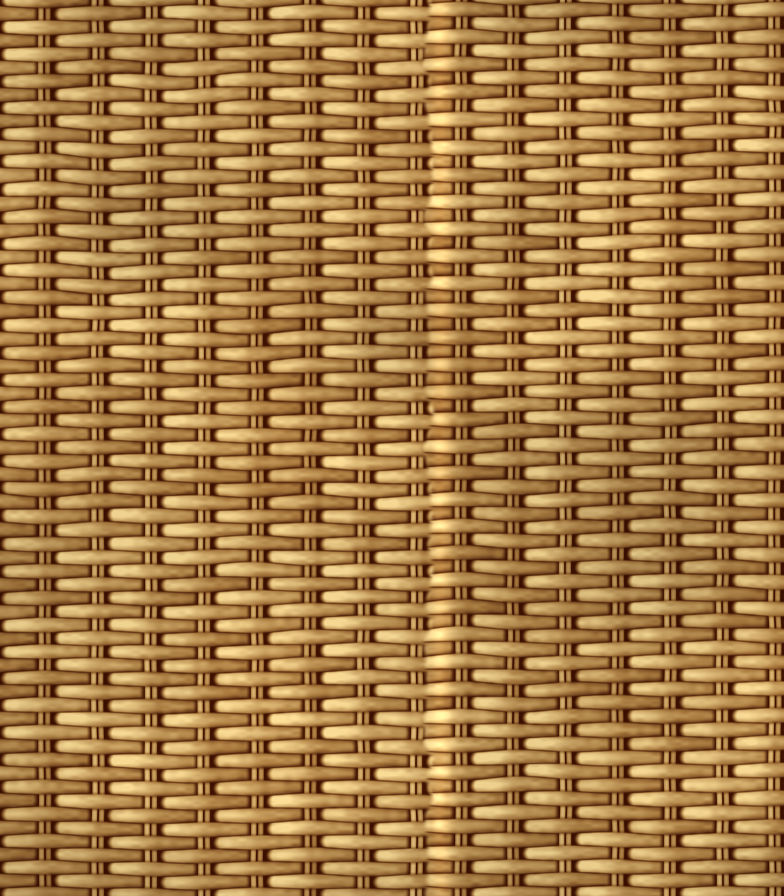
Give the GLSL for this pattern, as a Shadertoy shader.

```glsl
// Woven wicker: paired upright stakes with horizontal canes passing over every
// second one, neighbouring rows offset by one stake. Each point is painted back
// to front: gap, low cane, stakes, high cane. A seam joins two woven panels.

float hash(vec2 p) {
    p = fract(p * vec2(0.1031, 0.1137));
    p += dot(p, p.yx + 33.33);
    return fract((p.x + p.y) * p.x * 17.3);
}

float noise(vec2 p) {
    vec2 i = floor(p), f = fract(p);
    f = f * f * (3.0 - 2.0 * f);
    return mix(mix(hash(i), hash(i + vec2(1, 0)), f.x),
               mix(hash(i + vec2(0, 1)), hash(i + vec2(1, 1)), f.x), f.y);
}

// Dark gap to brown to pale straw
vec3 caneColor(float light) {
    vec3 c = mix(vec3(0.23, 0.06, 0.0), vec3(0.62, 0.44, 0.22), clamp(light * 2.0, 0.0, 1.0));
    return mix(c, vec3(0.91, 0.79, 0.53), clamp(light * 2.0 - 1.0, 0.0, 1.1));
}

// Nearest whole number to x with the given parity
float nearestRow(float x, float parity) {
    return 2.0 * floor((x - parity) * 0.5 + 0.5) + parity;
}

// Light on a cane in x, coverage in y; u runs -1..1 across its visible arch
vec2 cane(float u, float s, float r, float row, float aa) {
    float halfWidth = mix(0.44, 0.54, 1.0 - smoothstep(0.0, 0.8, abs(u)));
    float w = (r - row) / halfWidth;
    float tone = hash(vec2(floor(s - u + 0.5) + 7.0, row + 11.0)) - 0.5;
    float grain = noise(vec2(s * 7.0, r * 4.0)) - 0.5;
    // Pale where it rises from behind a stake, brown where it sinks again
    float slope = smoothstep(-0.55, 0.25, u);
    float light = mix(0.98, 0.66, slope) - 0.10 * smoothstep(0.3, 0.9, u)
                - 0.36 * w * w + 0.08 * w + 0.17 * tone + 0.15 * grain;
    float cover = 1.0 - smoothstep(-aa, aa, abs(r - row) - halfWidth);
    return vec2(light, cover);
}

// p.x counts stakes, p.y counts rows; px is the pixel size in those units
vec3 weave(vec2 p, vec2 px) {
    float s = p.x;
    float r = p.y + 0.3 * (noise(vec2(s * 0.8, p.y * 0.2)) - 0.5);
    float stake = floor(s + 0.5);
    float v = s - stake;
    float aa = max(px.y * 0.7, 0.09);
    float highRow = nearestRow(r, mod(stake, 2.0));
    float lowRow = nearestRow(r, mod(stake + 1.0, 2.0));

    // Low cane, dipping behind this stake in a deep shadow, wider on the right
    vec2 low = cane(v - (v < 0.0 ? -1.0 : 1.0), s, r, lowRow, aa);
    float end = r - lowRow;
    float shade = v > 0.0 ? smoothstep(0.15, 0.29, v - 0.25 * end * end)
                          : smoothstep(0.11, 0.23, -v);
    float light = mix(0.04, low.x * shade, low.y);

    // Pair of upright stakes, darker next to the cane that crosses them
    float x = v + 0.03 * (noise(vec2(stake * 5.0, r * 0.4)) - 0.5);
    float w = (abs(x) - 0.066) / 0.052;
    float ax = max(px.x * 0.7, 0.012) / 0.052;
    float stakeLight = 0.72 - 0.36 * w * w - 0.08 * sign(x)
                     + 0.22 * (hash(vec2(stake, 3.0)) - 0.5);
    stakeLight *= mix(0.5, 1.0, smoothstep(0.45, 0.8, abs(r - highRow)));
    light = mix(light, stakeLight, 1.0 - smoothstep(1.0 - ax, 1.0 + ax, abs(w)));

    // High cane, crossing in front
    vec2 high = cane(v, s, r, highRow, aa);
    light = mix(light, high.x, high.y);

    // Uneven bleaching from one column of canes to the next
    light *= 0.93 + 0.18 * noise(vec2(s + 0.5, p.y * 0.09));
    return caneColor(light);
}

void mainImage(out vec4 fragColor, in vec2 fragCoord) {
    vec2 uv = fragCoord / iResolution.xy;
    vec2 px = vec2(14.9, 66.0) / iResolution.xy;
    float rows = uv.y * 66.0;

    // Two panels with slightly different spacing and row height offset
    vec3 leftPanel = weave(vec2((uv.x - 0.057) * 14.75, rows), px);
    vec3 rightPanel = weave(vec2((uv.x - 0.588) * 14.99 + 20.0, rows + 0.8), px);

    // Ragged, soft seam with a paler band of cut ends beside it
    float seam = 0.546 + 0.014 * (noise(vec2(4.0, rows * 0.7)) - 0.5);
    vec3 col = mix(leftPanel, rightPanel, smoothstep(-0.005, 0.005, uv.x - seam));
    float band = (uv.x - 0.563) / 0.012;
    col *= 1.0 + 0.18 * exp(-band * band);

    // Broad uneven ageing
    col *= 0.92 + 0.15 * noise(uv * vec2(6.0, 8.0));
    fragColor = vec4(col, 1.0);
}
```
